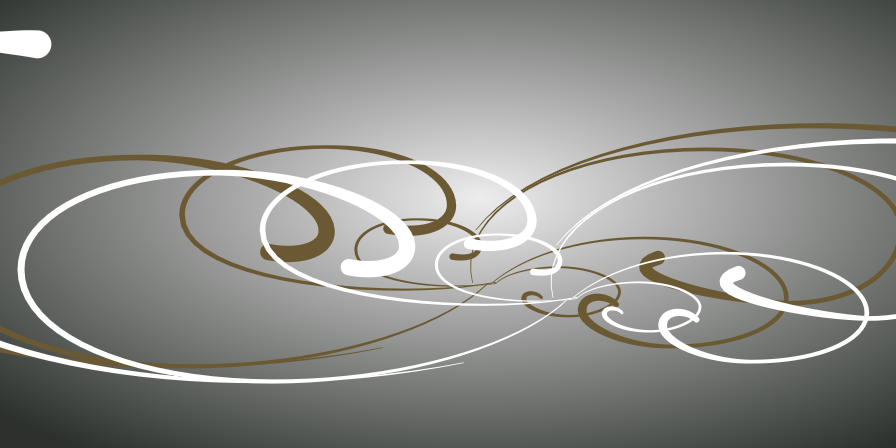
A Shadertoy shader for this background:

```glsl
// Brown and white calligraphic swirls over a grey radial glow.

const vec2 CANVAS = vec2(768.0, 384.0); // design units, y pointing down

// Pen state: the point being shaded, the nib and the nearest ink edge
vec2 target, nib;
float nibRadius, ink;

void moveTo(float x, float y, float radius) {
    nib = vec2(x, y);
    nibRadius = radius;
}

// Cubic Bezier stroke whose radius tapers linearly to endRadius
void curveTo(vec2 b, vec2 c, vec2 d, float endRadius) {
    vec2 a = nib;
    float startRadius = nibRadius;
    nib = d;
    nibRadius = endRadius;

    // Skip curves whose control box is far from the point
    vec2 margin = vec2(max(startRadius, endRadius) + 4.0);
    vec2 low = min(min(a, b), min(c, d)) - margin;
    vec2 high = max(max(a, b), max(c, d)) + margin;
    if (any(lessThan(target, low)) || any(greaterThan(target, high))) return;

    const float STEPS = 20.0;
    vec2 previous = a;
    for (float i = 1.0; i <= STEPS; i++) {
        float t = i / STEPS, s = 1.0 - t;
        vec2 next = s*s*s*a + 3.0*s*s*t*b + 3.0*s*t*t*c + t*t*t*d;
        vec2 along = next - previous, offset = target - previous;
        float h = clamp(dot(offset, along) / dot(along, along), 0.0, 1.0);
        float radius = mix(startRadius, endRadius, (i - 1.0 + h) / STEPS);
        ink = min(ink, length(offset - along * h) - radius);
        previous = next;
    }
}

// Signed distance to the whole ornament
float flourish(vec2 p) {
    target = p;
    ink = 1e3;

    // Large left scroll ending in a teardrop
    moveTo(418.0, 243.0, 0.4);
    curveTo(vec2(375, 285), vec2(270, 314), vec2(165, 314), 1.8);
    curveTo(vec2(45, 314), vec2(-51, 275), vec2(-51, 218), 3.0);
    curveTo(vec2(-51, 170), vec2(20, 135), vec2(118, 135), 2.4);
    curveTo(vec2(200, 135), vec2(280, 168), vec2(280, 198), 7.0);
    curveTo(vec2(280, 215), vec2(255, 221), vec2(230, 216), 7.0);

    // Sweeping outer strand at the lower left
    moveTo(-80.0, 278.0, 2.8);
    curveTo(vec2(30, 318), vec2(190, 325), vec2(328, 298), 0.3);

    // Upper middle scroll
    moveTo(425.0, 242.0, 0.4);
    curveTo(vec2(340, 258), vec2(156, 245), vec2(156, 184), 2.4);
    curveTo(vec2(156, 152), vec2(210, 126), vec2(279, 126), 1.5);
    curveTo(vec2(345, 126), vec2(387, 150), vec2(387, 176), 4.0);
    curveTo(vec2(387, 192), vec2(365, 202), vec2(333, 196), 4.5);

    // Small middle curl
    moveTo(425.0, 243.0, 0.3);
    curveTo(vec2(370, 250), vec2(305, 240), vec2(305, 214), 1.3);
    curveTo(vec2(305, 198), vec2(330, 188), vec2(357, 188), 0.9);
    curveTo(vec2(390, 188), vec2(411, 200), vec2(411, 210), 2.0);
    curveTo(vec2(411, 220), vec2(400, 222), vec2(388, 220), 2.8);

    // Large right scroll ending in a teardrop
    moveTo(405.0, 242.0, 0.3);
    curveTo(vec2(390, 180), vec2(480, 128), vec2(605, 128), 1.6);
    curveTo(vec2(700, 128), vec2(772, 160), vec2(772, 196), 2.2);
    curveTo(vec2(772, 235), vec2(730, 260), vec2(675, 260), 2.0);
    curveTo(vec2(620, 258), vec2(520, 235), vec2(564, 221), 6.0);

    // Sweeping outer strand at the upper right
    moveTo(408.0, 197.0, 0.3);
    curveTo(vec2(460, 130), vec2(620, 95), vec2(780, 112), 2.6);

    // Lower right scroll
    moveTo(420.0, 244.0, 0.3);
    curveTo(vec2(450, 218), vec2(500, 204), vec2(552, 204), 1.1);
    curveTo(vec2(620, 204), vec2(674, 228), vec2(674, 255), 2.0);
    curveTo(vec2(674, 280), vec2(630, 297), vec2(575, 297), 1.6);
    curveTo(vec2(535, 297), vec2(499, 280), vec2(499, 266), 3.8);
    curveTo(vec2(499, 252), vec2(520, 252), vec2(528, 261), 2.5);

    // Small lower curl
    moveTo(425.0, 243.0, 0.3);
    curveTo(vec2(435, 233), vec2(460, 229), vec2(478, 229), 0.8);
    curveTo(vec2(508, 229), vec2(531, 240), vec2(531, 250), 1.2);
    curveTo(vec2(531, 262), vec2(508, 271), vec2(488, 271), 1.0);
    curveTo(vec2(465, 271), vec2(449, 262), vec2(449, 256), 2.2);
    curveTo(vec2(449, 250), vec2(460, 250), vec2(464, 255), 1.3);

    // Loose droplet at the upper left
    moveTo(-80.0, 22.0, 8.0);
    curveTo(vec2(-65, 24), vec2(-55, 23), vec2(-37, 25), 12.0);
    return ink;
}

void mainImage(out vec4 fragColor, in vec2 fragCoord) {
    vec2 uv = fragCoord / iResolution.xy;
    vec2 p = vec2(uv.x, 1.0 - uv.y) * CANVAS;
    float softness = CANVAS.y / iResolution.y;

    // Radial glow fading to a faintly green grey
    float r = length((p - vec2(412, 170)) / vec2(400, 190));
    float grey = max(0.93 - 0.53 * r, 0.18);
    vec3 color = vec3(grey) + vec3(-0.005, 0.01, -0.005) * smoothstep(0.3, 1.2, r);

    // The same ornament in brown, then offset in white
    float brown = clamp(0.5 - flourish(p) / softness, 0.0, 1.0);
    float white = clamp(0.5 - flourish(p - vec2(69, 13)) / softness, 0.0, 1.0);
    color = mix(color, vec3(0.42, 0.35, 0.2), brown);
    color = mix(color, vec3(1.0), white);
    fragColor = vec4(color, 1.0);
}
```
